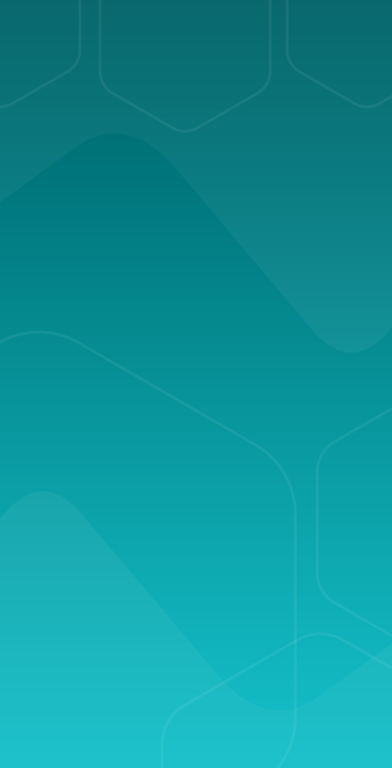
Write a Shadertoy shader that draws this background.

```glsl
// Teal vertical gradient with two pale rounded waves and thin rounded hexagon outlines.

// Polynomial smooth minimum
float smoothMin(float a, float b, float k) {
    float h = max(k - abs(a - b), 0.0) / k;
    return min(a, b) - h * h * k * 0.25;
}

// Height of the wave: rounded crest, long slope, rounded trough
float waveHeight(float x) {
    float rise = 26.3 - 0.72 * x;
    float fall = 1.185 * x - 5.2;
    float climb = 103.1 - 1.185 * x;
    float crest = -smoothMin(-rise, -fall, 12.7);
    return smoothMin(crest, climb, 12.1);
}

// Coverage of the area beyond the wave
float waveCover(vec2 p, float pixel) {
    float d = (p.y - waveHeight(p.x)) / 1.4;
    return smoothstep(pixel, -pixel, d);
}

// Signed distance to a rounded hexagon with upright sides
float hexagon(vec2 p, float apothem, float corner) {
    const vec3 k = vec3(-0.866025, 0.5, 0.57735);
    float r = apothem - corner;
    p = abs(p.yx);
    p -= 2.0 * min(dot(k.xy, p), 0.0) * k.xy;
    p -= vec2(clamp(p.x, -k.z * r, k.z * r), r);
    return length(p) * sign(p.y) - corner;
}

// Coverage of a thin hexagon outline
float outline(vec2 p, float apothem, float corner, float pixel) {
    float d = abs(hexagon(p, apothem, corner)) - 0.18;
    return smoothstep(pixel, -pixel, d);
}

void mainImage(out vec4 fragColor, in vec2 fragCoord) {
    // Percent of canvas height, measured down from the top left
    float pixel = 70.0 / iResolution.y;
    vec2 p = 100.0 * vec2(fragCoord.x, iResolution.y - fragCoord.y) / iResolution.y;

    // Background gradient, eased slightly at both ends
    float depth = p.y / 100.0;
    depth = mix(depth, smoothstep(0.0, 1.0, depth), 0.25);
    vec3 color = mix(vec3(-0.02, 0.388, 0.408), vec3(0.078, 0.75, 0.785), depth);
    color = max(color, 0.0);

    // Upper wave and its half-turn copy below
    vec3 veil = vec3(0.93);
    vec2 turned = vec2(51.3, 109.9) - p;
    color = mix(color, veil, (0.037 + 0.0004 * p.y) * waveCover(p, pixel));
    color = mix(color, veil, (0.04 + 0.0005 * turned.y) * waveCover(turned, pixel));

    // Hexagons: small ones along the top, larger ones below
    float lines = outline(p - vec2(24.1, 4.8), 11.07, 3.25, pixel);
    for (int i = 0; i < 2; i++) {
        lines += outline(p - vec2(47.8 * float(i), 2.4), 10.4, 3.25, pixel);
    }
    lines += outline(p - vec2(5.05, 80.2), 33.4, 10.4, pixel);
    lines += outline(p - vec2(57.2, 68.0), 15.9, 4.6, pixel);
    lines += outline(p - vec2(41.7, 105.4), 20.6, 5.9, pixel);
    color = mix(color, vec3(1.0), 0.065 * lines);

    fragColor = vec4(color, 1.0);
}
```
